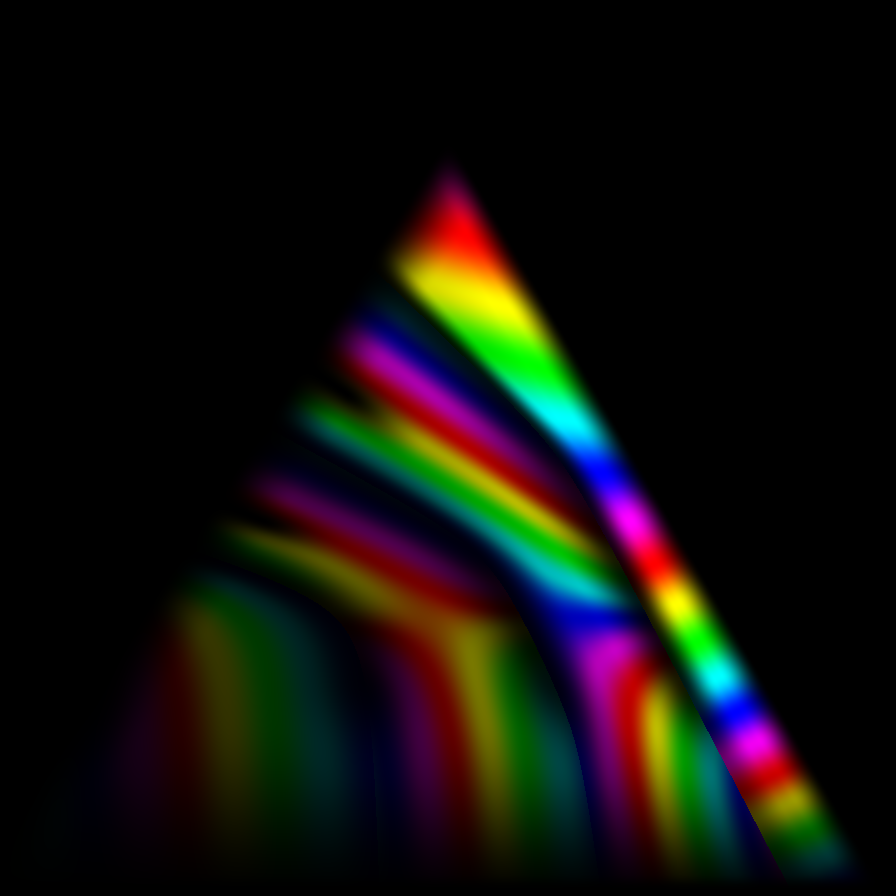
This background is drawn by a three.js fragment shader. Its source:

```glsl
varying vec2 vUv;

// Triangle: apex and side slopes, with "drop" measured down from the top
const vec2 APEX = vec2(0.501, 0.15);
const float LEFT_SLOPE = 0.64;
const float RIGHT_SLOPE = 0.577;
const float LEFT_SOFTNESS = 0.09;
const float RIGHT_SOFTNESS = 0.045;

// Dark lanes: knee position (x, drop), then slopes above and below it
const vec2 OUTER_KNEE = vec2(0.627, 0.501);
const vec2 OUTER_SLOPES = vec2(1.04, 0.52);
const vec2 MIDDLE_KNEE = vec2(0.556, 0.609);
const vec2 MIDDLE_SLOPES = vec2(1.90, 0.45);
const vec2 INNER_KNEE = vec2(0.422, 0.671);
const vec2 INNER_SLOPES = vec2(3.20, 0.02);
const float KNEE_SOFTNESS = 0.045;
const float INNER_WIDTH = 0.32;
const float LANE_WIDTH_TOP = 0.24;
const float LANE_WIDTH_BASE = 0.42;
const float LANE_LIGHT_TOP = 0.10;
const float LANE_LIGHT_BASE = 0.60;
const float BASE_BEND = 0.82;

// Hue phase and light falloff
const float BLUE_PHASE = 0.667;
const float ORANGE_PHASE = 0.08;
const float BLUE_DROP = 0.527;
const float TURN_DROP = 0.69;
const float LIGHT_GAIN = 1.2;
const float LIGHT_REACH = 0.34;

// Negative below zero, level above it, with a rounded corner
float softMin(float d, float softness) {
  return 0.5 * (d - sqrt(d * d + softness * softness));
}

float laneX(float drop, vec2 knee, vec2 slopes) {
  float d = drop - knee.y;
  return knee.x + slopes.y * d + (slopes.x - slopes.y) * softMin(d, KNEE_SOFTNESS);
}

float softSign(float z) {
  return z * inversesqrt(1.0 + z * z);
}

vec3 spectrum(float phase) {
  vec3 c = abs(mod(phase * 6.0 + vec3(0.0, 4.0, 2.0), 6.0) - 3.0) - 1.0;
  return smoothstep(0.0, 1.0, c);
}

void main() {
  float x = vUv.x;
  float drop = 1.0 - vUv.y;

  // Horizontal distances inside the two sloping sides
  float fall = drop - APEX.y;
  float rightX = APEX.x + RIGHT_SLOPE * fall;
  float fromRight = rightX - x;
  float fromLeft = x - (APEX.x - LEFT_SLOPE * fall);

  // The left lanes turn upright near the base
  float h = drop - BASE_BEND;
  float bentDrop = drop - 0.7 * (h - softMin(h, 0.05));
  float outerX = laneX(drop, OUTER_KNEE, OUTER_SLOPES);
  float middleX = laneX(bentDrop, MIDDLE_KNEE, MIDDLE_SLOPES);
  float innerX = laneX(drop, INNER_KNEE, INNER_SLOPES);

  // Each band has a cross coordinate and a hue that turns with the drop
  float across;
  float phase;
  if (x > outerX) {
    across = (x - outerX) / max(rightX - outerX, 0.001);
    float tilt = mix(-0.4, 0.4, smoothstep(0.40, 0.62, drop));
    float d = drop - BLUE_DROP + tilt * (x - mix(outerX, rightX, 0.55));
    phase = BLUE_PHASE + d * (3.1 + 2.6 * d);
  } else if (x > middleX) {
    across = (x - middleX) / max(outerX - middleX, 0.001);
    float twist = 1.3 * softSign((drop - TURN_DROP) * 6.1);
    phase = BLUE_PHASE + across * twist;
  } else if (x > innerX) {
    across = (x - innerX) / max(middleX - innerX, 0.001);
    float twist = 1.05 * softSign((drop - TURN_DROP) * 15.4);
    phase = ORANGE_PHASE + (across - 0.48) * twist;
  } else {
    across = (x - innerX) / INNER_WIDTH + 1.0;
    phase = BLUE_PHASE + across;
  }

  // Darkness along the lanes, weaker near the base
  float laneLight = mix(LANE_LIGHT_TOP, LANE_LIGHT_BASE, smoothstep(0.76, 0.88, drop));
  float laneWidth = mix(LANE_WIDTH_TOP, LANE_WIDTH_BASE, smoothstep(0.40, 0.56, drop));
  float laneEdge = x > outerX ? across : min(across, 1.0 - across);
  float lane = mix(laneLight, 1.0, smoothstep(0.0, laneWidth, laneEdge));

  // Short dark clefts entering the left bands from the side
  float cleftReach = 1.0 - smoothstep(0.07, 0.20, fromLeft);
  cleftReach *= 1.0 - smoothstep(0.58, 0.64, drop);
  cleftReach *= step(x, outerX);
  float cleft = 1.0 - cleftReach * (1.0 - smoothstep(0.0, 0.22, abs(across - 0.48)));

  // Soft triangle and light fading away from the right side
  float mask = smoothstep(0.0, LEFT_SOFTNESS, fromLeft);
  mask *= smoothstep(0.0, RIGHT_SOFTNESS, fromRight);
  mask *= 1.0 - smoothstep(0.80, 1.02, drop);
  mask *= 1.0 - smoothstep(0.975, 0.995, drop);
  float light = min(1.0, LIGHT_GAIN * exp(-max(fromRight, 0.0) / LIGHT_REACH));

  gl_FragColor = vec4(spectrum(phase) * light * lane * cleft * mask, 1.0);
}
```
